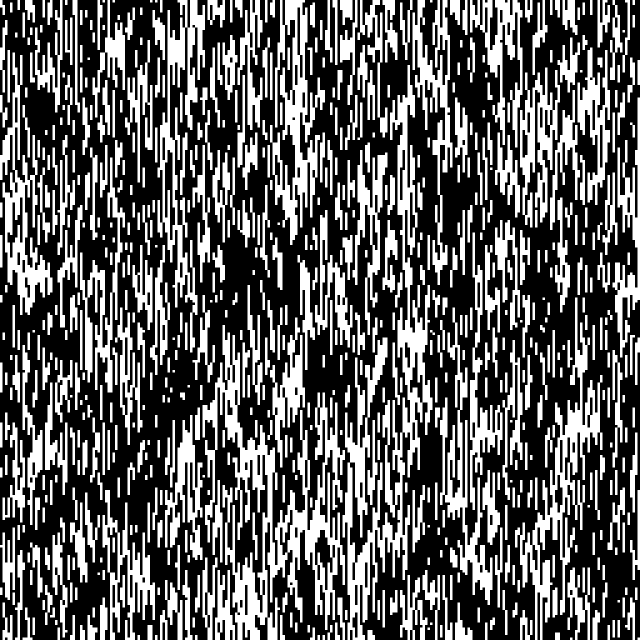
A Shadertoy shader for this texture:

```glsl
// Black and white grain of short, hard-edged vertical dashes that clump into leaning flecks.

const vec3  DARK  = vec3(0.0);
const vec3  LIGHT = vec3(1.0);
const float CELLS = 256.0;            // grid cells across the canvas height
const float DASH_LENGTH = 7.0;        // sizes below are in cells
const vec2  FLECK_SIZE  = vec2(2.6, 9.0);
const vec2  PATCH_SIZE  = vec2(9.0, 14.0);
const float FLECK_LEAN  = 0.22;       // sideways drift per cell of height
const float INHIBITION  = 0.25;       // how much a dash suppresses its neighbours
const float FLECK_WEIGHT = 0.55;
const float PATCH_WEIGHT = 0.5;
const float THRESHOLD    = 0.11;      // higher gives less white

float hash(vec2 p) {
    return fract(sin(dot(p, vec2(12.9898, 78.233))) * 43758.5453);
}

// Smooth value noise centred on zero
float noise(vec2 p) {
    vec2 i = floor(p);
    vec2 f = fract(p);
    f = f * f * (3.0 - 2.0 * f);
    float low  = mix(hash(i), hash(i + vec2(1.0, 0.0)), f.x);
    float high = mix(hash(i + vec2(0.0, 1.0)), hash(i + vec2(1.0, 1.0)), f.x);
    return mix(low, high, f.y) - 0.5;
}

// Independent noise running along one column
float columnNoise(float column, float y) {
    float t = y / DASH_LENGTH + 40.0 * hash(vec2(column, 7.3));
    float i = floor(t);
    float a = hash(vec2(column, i));
    float b = hash(vec2(column, i + 1.0));
    return mix(a, b, smoothstep(0.0, 1.0, t - i)) - 0.5;
}

// One if the cell is white, zero if black
float grain(vec2 cell) {
    float dash = columnNoise(cell.x, cell.y);
    dash -= INHIBITION * (columnNoise(cell.x - 1.0, cell.y)
                        + columnNoise(cell.x + 1.0, cell.y));

    vec2 lean = vec2(FLECK_LEAN * cell.y, 0.0);
    float fleck = noise((cell + lean) / FLECK_SIZE + 31.7)
                + noise((cell - lean) / FLECK_SIZE + 83.1);
    float clump = noise(cell / PATCH_SIZE + 57.9);

    return step(THRESHOLD, dash + FLECK_WEIGHT * fleck + PATCH_WEIGHT * clump);
}

void mainImage(out vec4 fragColor, in vec2 fragCoord) {
    // Box-filter the cell grid over the pixel footprint
    float footprint = CELLS / iResolution.y;
    vec2 p = fragCoord * footprint;
    vec2 cell = floor(p - 0.5 * footprint + 0.001);
    vec2 spill = clamp((p + 0.5 * footprint - cell - 1.0) / footprint, 0.0, 1.0);

    float low  = mix(grain(cell), grain(cell + vec2(1.0, 0.0)), spill.x);
    float high = mix(grain(cell + vec2(0.0, 1.0)), grain(cell + vec2(1.0, 1.0)), spill.x);

    fragColor = vec4(mix(DARK, LIGHT, mix(low, high, spill.y)), 1.0);
}
```
